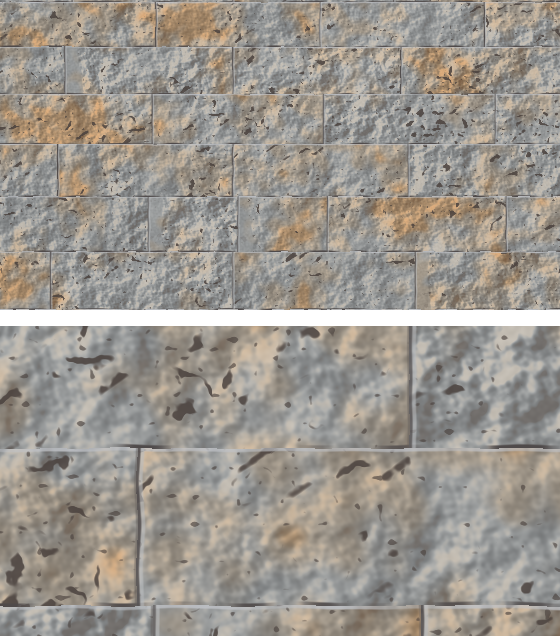
Top: the whole. Bottom: its middle third, enlarged.
This texture is drawn by a Shadertoy shader. Its source:

```glsl
// Split-face travertine wall: six staggered courses of rough, pitted stone blocks.

vec2 hash2(vec2 p) {
    vec3 a = fract(p.xyx * vec3(0.1031, 0.1030, 0.0973));
    a += dot(a, a.yzx + 33.33);
    return fract((a.xx + a.yz) * a.zy);
}

float gradientNoise(vec2 p) {
    vec2 i = floor(p), f = fract(p);
    vec2 w = f * f * f * (f * (f * 6.0 - 15.0) + 10.0);
    float corner[4];
    for (int k = 0; k < 4; k++) {
        vec2 o = vec2(k & 1, k >> 1);
        float angle = 6.2832 * hash2(i + o).x;
        corner[k] = dot(vec2(cos(angle), sin(angle)), f - o);
    }
    return mix(mix(corner[0], corner[1], w.x), mix(corner[2], corner[3], w.x), w.y);
}

// Height of the broken stone face
float relief(vec2 p) {
    float sum = 0.0, amp = 0.5;
    for (int i = 0; i < 5; i++) {
        sum += amp * gradientNoise(p);
        p = mat2(1.6, 1.2, -1.2, 1.6) * p + 17.3;
        amp *= 0.52;
    }
    return sum;
}

float band(float d, float halfWidth, float soft) {
    return 1.0 - smoothstep(halfWidth - soft, halfWidth + soft, d);
}

void mainImage(out vec4 fragColor, in vec2 fragCoord) {
    vec2 p = fragCoord / iResolution.y;
    float soft = max(0.0012, 0.8 / iResolution.y);
    vec2 wobble = 0.003 * vec2(gradientNoise(p * 21.0), gradientNoise(p * 17.0 + 40.0));

    // Courses grow taller toward the bottom
    float depth = 1.0 - p.y + wobble.y - 0.007;
    float course = (sqrt(0.0196 + 0.0168 * depth) - 0.14) / 0.0084;
    float row = floor(course);
    float rowHeight = 0.144 + 0.0084 * row;
    float below = fract(course) * rowHeight;
    float above = rowHeight - below;

    // Running bond, with one block cut in half
    float even = 1.0 - mod(row, 2.0);
    float blockWidth = 0.53 + 0.0117 * row;
    float along = (p.x + wobble.x - 0.75 - 0.016 * even) / blockWidth + 0.5 * even;
    float col = floor(along);
    float parts = (row == 4.0 && col == 0.0) ? 2.0 : 1.0;
    float local = fract(along) * parts;
    vec2 id = vec2(col * 2.0 + floor(local), row) + 30.0;
    float left = fract(local) * blockWidth / parts;
    float right = blockWidth / parts - left;

    // Each block gets its own face, roughness and staining
    vec2 rnd = hash2(id * 3.7);
    vec2 rnd2 = hash2(id * 5.3 + 9.0);
    vec2 q = p + 9.0 * rnd + 3.0;
    float patches = gradientNoise(q * 6.0);
    float strip = step(0.7, rnd2.y) * band(left, 0.045 + 0.03 * patches, 0.004);
    float rough = mix(0.6, 1.15, rnd.x) * (0.9 + 0.8 * patches) * (1.0 - 0.85 * strip);

    // Low sun from the upper left over the relief
    float height = relief(q * 9.0);
    float slope = height - relief((q + vec2(-0.006, 0.004)) * 9.0);
    float light = 0.47 + 6.5 * slope * rough + 0.25 * height;
    float grain = gradientNoise(q * 130.0);

    vec3 stone = mix(vec3(0.49, 0.50, 0.505), vec3(0.65, 0.66, 0.66), smoothstep(0.1, 0.75, light));
    stone = mix(stone, vec3(0.78, 0.75, 0.705), 0.85 * smoothstep(0.52, 0.95, light));
    stone = mix(stone, vec3(0.43, 0.41, 0.395), 0.8 * smoothstep(0.2, -0.2, light) * (1.0 - strip));

    // Tan and ochre staining
    float stain = gradientNoise(q * 4.5 + 21.0) + 0.5 * gradientNoise(q * 19.0) + 0.3 * (rnd2.x - 0.5);
    stone = mix(stone, stone * vec3(1.07, 0.99, 0.90), smoothstep(-0.15, 0.2, stain));
    stone = mix(stone, stone * vec3(1.08, 0.92, 0.74), 0.8 * smoothstep(0.24, 0.5, stain) * (1.0 - strip));
    stone += 0.04 * grain + 0.025 * (rnd.y - 0.5);

    // Clustered cavities and fine pinholes
    float cluster = gradientNoise(q * 7.0 + 50.0) + 0.25 * (rnd.x - 0.5);
    float cavity = gradientNoise(q * vec2(36.0, 48.0) + 3.0 * height) + 0.35 * cluster;
    float pinhole = gradientNoise(q * vec2(85.0, 100.0) + 70.0) + 0.15 * cluster;
    float pits = max(smoothstep(0.4, 0.52, cavity), 0.75 * smoothstep(0.4, 0.52, pinhole));
    stone = mix(stone, vec3(0.29, 0.255, 0.24), 0.85 * pits * (1.0 - 0.8 * strip));

    // Bed joints: pale ledge under a broken shadow
    float broken = gradientNoise(vec2(p.x * 14.0, row * 7.3));
    stone = mix(stone, vec3(0.31, 0.29, 0.29), band(above, 0.0035, soft) * smoothstep(-0.2, 0.25, broken));
    stone = mix(stone, vec3(0.75, 0.76, 0.78), band(below, 0.0035, soft) * (0.65 - 0.5 * broken));

    // Upright joints: dark gap with a light arris
    float gap = mix(0.45, 0.95, rnd2.x);
    stone = mix(stone, vec3(0.73, 0.74, 0.75), 0.6 * band(left, 0.007, soft));
    stone = mix(stone, vec3(0.27, 0.25, 0.25), gap * band(left, 0.003, soft));
    stone = mix(stone, vec3(0.38, 0.36, 0.35), 0.5 * band(right, 0.002, soft));

    fragColor = vec4(clamp(stone, 0.0, 1.0), 1.0);
}
```
